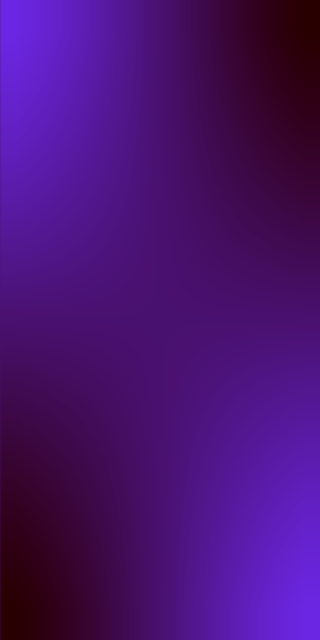
Write a WebGL 1 fragment shader that draws this background.

```glsl
precision highp float;
// A soft four-corner gradient: violet glows at upper left and lower right,
// near-black red at the other two corners, and plum where they meet.
// The product of two eased axes gives the saddle; a faint seam wraps the left edge.

uniform vec2 u_resolution;

const vec3 VIOLET = vec3(0.420, 0.150, 0.890);
const vec3 PLUM = vec3(0.287, 0.065, 0.435);
const vec3 DARK_RED = vec3(0.158, -0.020, -0.002);  // below zero: clips to pure red

const vec2 SADDLE_CENTER = vec2(0.5, 0.5);
const float CORNER_REACH = 0.91;  // distance from centre where the ramp flattens
const float EASE = 0.40;          // 0 = straight ramp, 1 = sine ramp
const float GLOW_FALLOFF = 1.04;  // above 1 keeps the violet corners tighter
const float DARK_FALLOFF = 1.07;  // the same for the dark corners
const float SEAM_WIDTH = 0.004;   // share of the canvas width
const float SEAM_BLEND = 0.13;    // how much of the far edge shows in the seam
const float HALF_PI = 1.5707963;

// Odd ramp from -1 to 1 that levels off towards the edges.
vec2 easedAxes(vec2 p) {
  vec2 ramp = clamp(p / CORNER_REACH, -1.0, 1.0);
  return mix(ramp, sin(ramp * HALF_PI), EASE);
}

// Colour of the saddle: violet where positive, dark red where negative.
vec3 saddleColor(float saddle) {
  float glow = pow(max(saddle, 0.0), GLOW_FALLOFF);
  float shade = pow(max(-saddle, 0.0), DARK_FALLOFF);
  vec3 color = mix(PLUM, VIOLET, glow);
  return clamp(mix(color, DARK_RED, shade), 0.0, 1.0);
}

void main() {
  vec2 uv = gl_FragCoord.xy / u_resolution;
  vec2 axes = easedAxes((uv - SADDLE_CENTER) * 2.0);
  float saddle = -axes.x * axes.y;

  // The far edge has the opposite sign, so the seam blends towards it.
  float pixel = 1.0 / u_resolution.x;
  float seam = 1.0 - smoothstep(SEAM_WIDTH - 0.5 * pixel, SEAM_WIDTH + 0.5 * pixel, uv.x);
  vec3 color = mix(saddleColor(saddle), saddleColor(-saddle), seam * SEAM_BLEND);

  gl_FragColor = vec4(color, 1.0);
}
```
